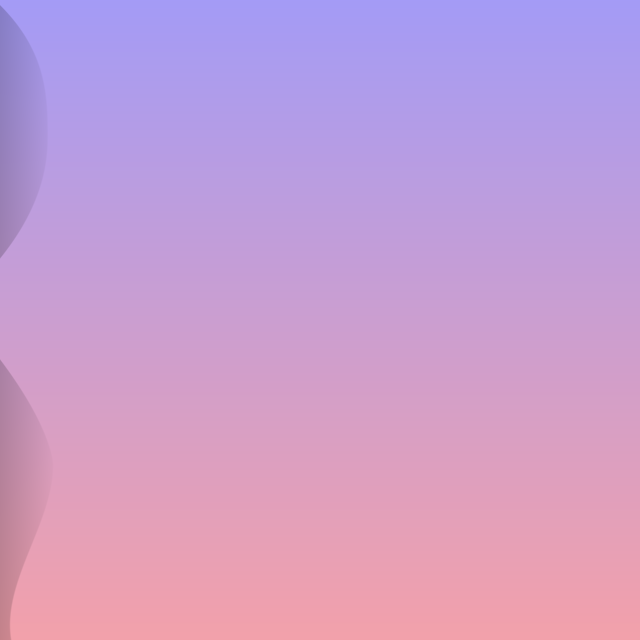
Write a Shadertoy shader that draws this background.

```glsl
const vec3 SKY_TOP = vec3(0.641, 0.608, 0.963);
const vec3 SKY_BOTTOM = vec3(0.951, 0.630, 0.668);

// Each bulge: peak height, width, reach above, reach below
const vec4 UPPER_BULGE = vec4(0.785, 0.0745, 0.207, 0.189);
const vec4 LOWER_BULGE = vec4(0.2735, 0.0830, 0.165, 0.250);
const float UPPER_ROUND_ABOVE = 2.8;
const float UPPER_ROUND_BELOW = 2.05;
const float LOWER_ROUND_ABOVE = 1.5;
const float FOOT_WIDTH = 0.0156;

const float SHADE_AT_BORDER = 0.19;
const float SHADE_AT_TIP = 0.02;
const float SHADE_REACH = 0.083;

// Width falling from a peak to zero at the given reach, negative beyond
float falloff(float width, float dist, float reach, float roundness) {
    return width * (1.0 - pow(dist / reach, roundness));
}

float upperEdge(float y) {
    float d = y - UPPER_BULGE.x;
    return d > 0.0
        ? falloff(UPPER_BULGE.y, d, UPPER_BULGE.z, UPPER_ROUND_ABOVE)
        : falloff(UPPER_BULGE.y, -d, UPPER_BULGE.w, UPPER_ROUND_BELOW);
}

float lowerEdge(float y) {
    float d = y - LOWER_BULGE.x;
    if (d > 0.0) return falloff(LOWER_BULGE.y, d, LOWER_BULGE.z, LOWER_ROUND_ABOVE);
    // The cubic is left unclamped so the foot flares out again
    float t = -d / LOWER_BULGE.w;
    return mix(LOWER_BULGE.y, FOOT_WIDTH, t * t * (3.0 - 2.0 * t));
}

void mainImage(out vec4 fragColor, in vec2 fragCoord) {
    vec2 uv = fragCoord / iResolution.xy;
    float pixel = 1.0 / iResolution.x;

    // Vertical gradient
    vec3 color = mix(SKY_BOTTOM, SKY_TOP, uv.y);

    // Wavy shadow along the left border, fading towards its tips
    float edge = max(upperEdge(uv.y), lowerEdge(uv.y));
    float inside = smoothstep(-pixel, pixel, edge - uv.x);
    float fade = clamp(uv.x / SHADE_REACH, 0.0, 1.0);
    color *= 1.0 - inside * mix(SHADE_AT_BORDER, SHADE_AT_TIP, fade);

    fragColor = vec4(color, 1.0);
}
```
